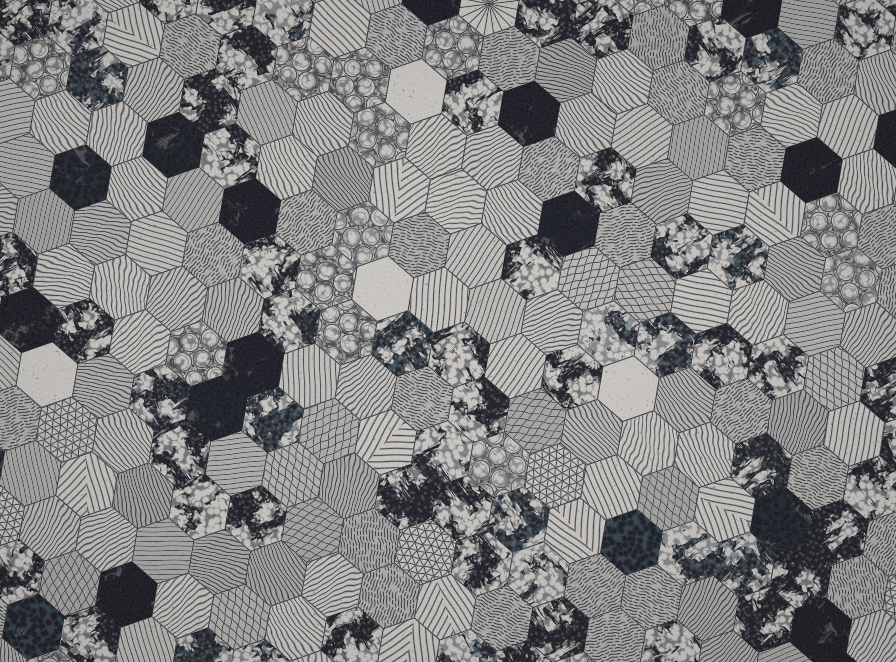
A Shadertoy shader for this pattern:

```glsl
// Tilted sheet of etched hexagons: each tile gets its own hashed engraving,
// such as ruled, wavy or crossed lines, short strokes, bubbles, or blotted ink.
// A skewed lattice gives the tiles; cellular noise and layered sines the wear.

float hash(vec2 p) {
    p = fract(p * vec2(0.1031, 0.1137));
    p += dot(p, p.yx + 33.33);
    return fract((p.x + p.y) * p.x * 97.3);
}

// Distance to the nearest scattered point
float cells(vec2 p) {
    vec2 base = floor(p);
    float nearest = 2.0;
    for (int y = -1; y <= 1; y++)
    for (int x = -1; x <= 1; x++) {
        vec2 g = base + vec2(x, y);
        vec2 point = g + vec2(hash(g + 71.0), hash(g + 193.0));
        nearest = min(nearest, length(p - point));
    }
    return nearest;
}

// Aquatint texture of broad pools with lacy rims, centred near 0.52
float blotch(vec2 p) {
    p += 0.10 * sin(p.yx * 6.0 + vec2(0.0, 2.0));
    p += 0.025 * sin(p.yx * 27.0 + vec2(1.0, 4.0));
    return 0.58 * cells(p * 2.1) + 0.27 * cells(p * 6.0) + 0.22 * cells(p * 15.0);
}

// Centre of the unit hexagon around q
vec2 hexCentre(vec2 q) {
    vec2 s = vec2(1.0, 1.7320508);
    vec2 a = floor(q / s + 0.5) * s;
    vec2 b = (floor(q / s) + 0.5) * s;
    return length(q - a) < length(q - b) ? a : b;
}

mat2 turn(float a) {
    return mat2(cos(a), sin(a), -sin(a), cos(a));
}

// Ink coverage of a line at each whole step of t; soft is a pixel in steps
float rule(float t, float halfWidth, float soft) {
    float d = 0.5 - abs(fract(t) - 0.5);
    return 1.0 - smoothstep(halfWidth - soft, halfWidth + soft, d);
}

// Loosely packed rings with crescents and scratched gaps
float bubbles(vec2 v, vec2 q, vec2 id, float px) {
    vec2 g = v / 0.37 + vec2(hash(id + 17.0), 0.3);
    vec2 c = hexCentre(g);
    vec2 jitter = vec2(hash(c + id + 40.0), hash(c + id + 90.0)) - 0.5;
    vec2 r = g - c + 0.14 * jitter;
    float d = length(r), soft = px * 2.7;
    float ring = 1.0 - smoothstep(0.0, 0.01 + soft, abs(d - 0.42 - 0.05 * jitter.x));
    float inner = 1.0 - smoothstep(0.0, soft, abs(length(r - 0.2 * jitter) - 0.32));
    float gap = smoothstep(0.42, 0.5, d) * smoothstep(0.25, 0.6, cells(q * 15.0));
    float crescent = smoothstep(0.15, 0.45, d) * smoothstep(0.0, 0.4, dot(r, normalize(jitter)));
    float grit = smoothstep(0.35, 0.75, cells(q * 9.0));
    return max(max(ring * 0.75, inner * 0.35), max(gap * 0.75, crescent * 0.3 + grit * 0.45));
}

// Rows of fine broken strokes
float strokes(vec2 v, vec2 id, float px) {
    v.y += 0.018 * sin(v.x * 13.0 + id.x) + 0.006 * sin(v.x * 41.0);
    float row = floor(v.y * 19.0);
    float x = v.x * 6.0 + 5.0 * hash(vec2(row + 50.0, id.x + 80.0)) + 0.3 * sin(v.x * 17.0 + row);
    float dash = smoothstep(0.0, 0.25, fract(x)) * (1.0 - smoothstep(0.75, 1.0, fract(x)));
    return 0.12 + 0.75 * dash * rule(v.y * 19.0 + 0.5, 0.17, px * 13.0);
}

void mainImage(out vec4 fragColor, in vec2 fragCoord) {
    // Skewed lattice, straightened to unit hexagons
    vec2 p = vec2(fragCoord.x, iResolution.y - fragCoord.y) / iResolution.y;
    vec2 lattice = inverse(mat2(0.0853, 0.0170, 0.0300, 0.0830)) * (p - vec2(0.578, 0.436));
    vec2 q = mat2(1.0, 0.0, 0.5, 0.866) * lattice;
    float px = 11.5 / iResolution.y;
    vec2 centre = hexCentre(q), local = q - centre;
    vec2 id = floor(centre * vec2(2.0, 1.1547) + 0.5) + 200.0;
    float edge = 0.5 - max(abs(local.x), dot(abs(local), vec2(0.5, 0.866)));

    // Hashed choice of engraving and direction; inked tiles gather in bands
    float kind = pow(hash(id), exp(0.4 * sin(dot(centre, vec2(0.9, -1.3)))));
    float seed = hash(id + 311.0), tone = hash(id + 523.0);
    vec2 v = turn(seed * 6.2832) * local;
    float ink = 0.0;
    if (kind < 0.15) {          // ruled, some split in two directions
        if (tone < 0.2 && v.x + v.y > 0.0) v = turn(1.05) * v;
        ink = 0.88 * rule(v.y * (9.0 + 4.0 * tone) + 0.05 * sin(v.x * 9.0), 0.08, px * 9.0);
    } else if (kind < 0.37) {   // flowing grain that fans and wavers
        float wave = 0.45 * sin(v.x * 4.0 + seed * 20.0) + 0.2 * sin(v.x * 7.0 + v.y * 9.0);
        float fan = v.y * (1.0 + 0.4 * v.x) * (12.0 + 4.0 * tone);
        ink = 0.85 * rule(fan + wave + 0.08 * sin(v.x * 23.0 + v.y * 19.0), 0.09 + 0.07 * tone, px * 11.0);
    } else if (kind < 0.47) {
        ink = strokes(v, id, px);
    } else if (kind < 0.53) {   // crossed lines
        v += 0.008 * sin(v.yx * 19.0);
        ink = max(rule(v.y * 8.0, 0.05, px * 7.0), rule((turn(1.05) * v).y * 8.0, 0.05, px * 7.0));
        if (tone < 0.5) ink = max(ink, rule((turn(2.1) * v).y * 8.0, 0.05, px * 7.0));
    } else if (kind < 0.63) {
        ink = bubbles(v, q, id, px);
    } else if (kind < 0.67) {   // bare paper, rarely a star of spokes
        float radius = length(v) + 0.01;
        if (tone < 0.15) ink = rule(atan(v.y, v.x) * 3.1831, 0.02 / radius, px * 2.5 / radius);
    } else if (kind < 0.73) {   // nearly solid ink
        ink = 1.0 - 0.3 * smoothstep(0.6, 0.8, blotch(q + 9.0));
    } else {                    // blotted ink, heavier to one side
        float level = blotch(q + seed * 30.0) + v.x * 0.25 * tone;
        ink = 0.98 * smoothstep(-0.07, 0.07, level - mix(0.38, 0.54, tone));
        ink = max(ink, 0.5 * smoothstep(0.35, 0.7, cells(q * 9.0)));
        ink -= 0.22 * ink * (1.0 - smoothstep(0.1, 0.4, cells(q * 10.0 + 5.0)));
    }

    // Tile outline, plate wear and colour
    float hatched = step(kind, 0.53);
    ink = max(ink, hatched * 0.2 * smoothstep(0.2, 1.0, tone));
    ink = max(ink, 0.8 * (1.0 - smoothstep(0.0, 0.004 + px * 0.9, edge)));
    float grain = cells(q * 23.0);
    ink = max(ink * (0.9 + 0.1 * grain), 0.3 * smoothstep(0.83, 1.0, grain));
    float teal = step(0.53, kind) * smoothstep(0.5, 1.0, seed) * smoothstep(0.2, 0.8, cells(q * 9.0));
    vec3 inkColor = mix(vec3(0.095, 0.10, 0.13), vec3(0.25, 0.34, 0.38), teal * 0.7);
    vec3 paper = vec3(0.785, 0.775, 0.76) - 0.05 * grain;
    vec2 fromMiddle = fragCoord / iResolution.xy - 0.5;
    vec3 color = mix(paper, inkColor, ink) * (1.03 - 0.26 * dot(fromMiddle, fromMiddle));
    fragColor = vec4(color, 1.0);
}
```
